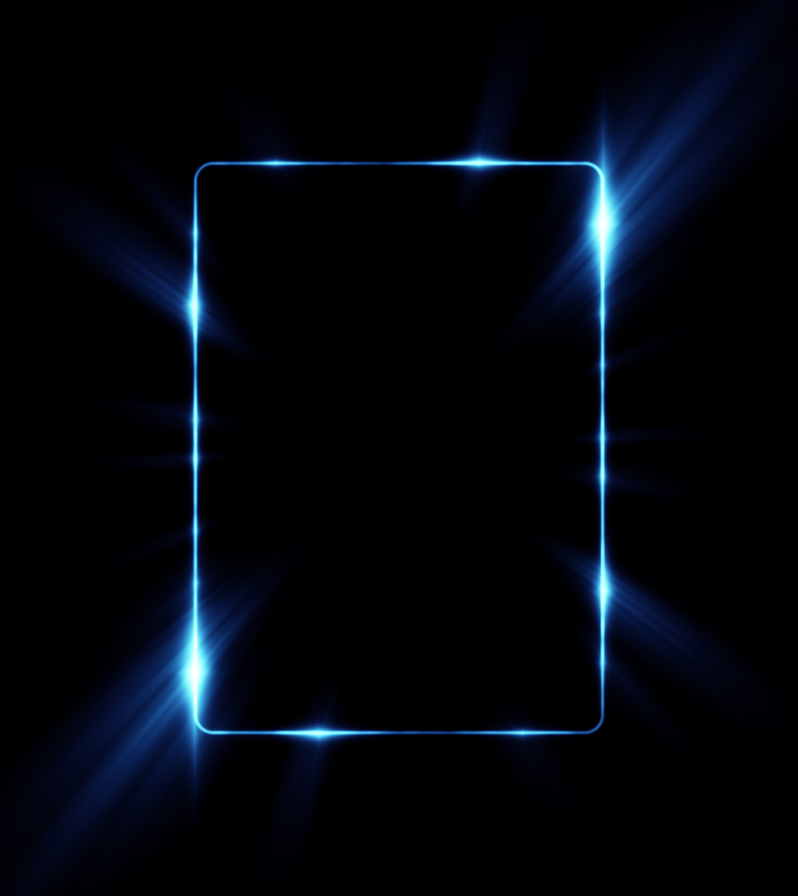
This background is drawn by a Shadertoy shader. Its source:

```glsl
// A thin neon-blue rounded frame with flares and radial light streaks on black.

const vec2  FRAME_HALF   = vec2(0.2272, 0.3177); // half size, canvas height = 1
const float CORNER       = 0.020;
const float LINE_WIDTH   = 0.0017;
const float LINE_BASE    = 0.9;
const float LINE_GAIN    = 14.0;
const float LINE_REACH   = 0.055;
const float FLARE_GAIN   = 30.0;
const float RAY_GAIN     = 1.35;
const float BLACK_LEVEL  = 0.02;
const vec3  TINT         = vec3(0.094, 0.33, 0.78);
const vec3  TINT_POWER   = vec3(1.15, 1.27, 1.0);

// Flares: position, power, angular width of the rays.
// Each one also appears turned half way round the centre.
const int SPOT_COUNT = 9;
const vec4 SPOTS[SPOT_COUNT] = vec4[](
    vec4( 0.228,  0.250, 1.00, 0.130),
    vec4( 0.090,  0.319, 0.36, 0.050),
    vec4(-0.229,  0.159, 0.48, 0.085),
    vec4( 0.227,  0.012, 0.18, 0.030),
    vec4( 0.227, -0.031, 0.20, 0.055),
    vec4( 0.227,  0.092, 0.12, 0.035),
    vec4( 0.227,  0.150, 0.14, 0.080),
    vec4(-0.138,  0.318, 0.14, 0.070),
    vec4(-0.227,  0.240, 0.14, 0.050));

float hash(vec2 p) {
    return fract(sin(dot(p, vec2(127.1, 311.7))) * 43758.5453);
}

float noise(vec2 p) {
    vec2 i = floor(p), f = fract(p);
    f = f * f * (3.0 - 2.0 * f);
    return mix(mix(hash(i), hash(i + vec2(1, 0)), f.x),
               mix(hash(i + vec2(0, 1)), hash(i + vec2(1, 1)), f.x), f.y);
}

float roundedBox(vec2 p, vec2 halfSize, float radius) {
    vec2 q = abs(p) - halfSize + radius;
    return length(max(q, 0.0)) + min(max(q.x, q.y), 0.0) - radius;
}

// Streaks depend on the doubled angle, so they are seamless and point-symmetric.
float streaks(vec2 dir, float along) {
    vec2 twice = vec2(dir.x * dir.x - dir.y * dir.y, 2.0 * dir.x * dir.y);
    float broad = noise(twice * 9.0 + 4.0 + along * 2.0);
    float fine = noise(twice * 34.0 + 50.0 + along * 5.0);
    return 0.3 + 0.85 * broad + 0.4 * fine * broad + 0.15 * fine;
}

void mainImage(out vec4 fragColor, in vec2 fragCoord) {
    vec2 p = (fragCoord - 0.5 * iResolution.xy) / iResolution.y;
    float radius = max(length(p), 1e-4);
    vec2 dir = p / radius;

    // Distance along the central ray, measured from where it meets the frame
    vec2 edge = abs(p) / FRAME_HALF;
    float along = radius * (1.0 - 1.0 / max(max(edge.x, edge.y), 1e-4));
    float streak = streaks(dir, along);

    float line = LINE_BASE;
    float flares = 0.0;
    float rays = 0.0;
    for (int i = 0; i < SPOT_COUNT; i++) {
        vec2 spot = SPOTS[i].xy;
        float power = SPOTS[i].z;
        vec2 offset = p * (dot(p, spot) < 0.0 ? -1.0 : 1.0) - spot;

        // Line lit near the spot
        float reach = length(offset) / LINE_REACH;
        line += LINE_GAIN * power * exp(-reach * reach);

        // Tapered flare, stretched along its side of the frame
        bool onSide = abs(spot.x) > 0.2;
        vec2 a = abs(onSide ? offset : offset.yx);
        vec2 size = vec2(0.0018 + 0.0042 * power, 0.009 + 0.016 * power);
        flares += FLARE_GAIN * power * exp(-a.x / size.x - a.y / size.y);

        // Ray fan, long outward and short inward
        vec2 axis = normalize(spot);
        float turn = (dir.x * axis.y - dir.y * axis.x) / SPOTS[i].w;
        float fall = along > 0.0 ? along / (0.055 + 0.05 * power)
                                 : -along / (0.018 + 0.027 * power);
        rays += RAY_GAIN * pow(power, 0.8) * exp(-turn * turn - fall);
    }

    // Thin core with a narrow halo
    float d = abs(roundedBox(p, FRAME_HALF, CORNER));
    float width = max(LINE_WIDTH, 0.7 / iResolution.y);
    float core = exp(-d * d / (width * width)) + 0.06 * exp(-d / 0.004);

    float flicker = 0.65 + 0.6 * noise(p * 70.0);
    float light = line * core * flicker + flares * (0.75 + 0.25 * streak) + rays * streak;
    light = max(light - BLACK_LEVEL, 0.0);

    // Blue to cyan to white as the light grows
    vec3 color = 1.0 - exp(-TINT * pow(vec3(light), TINT_POWER));
    fragColor = vec4(color, 1.0);
}
```
